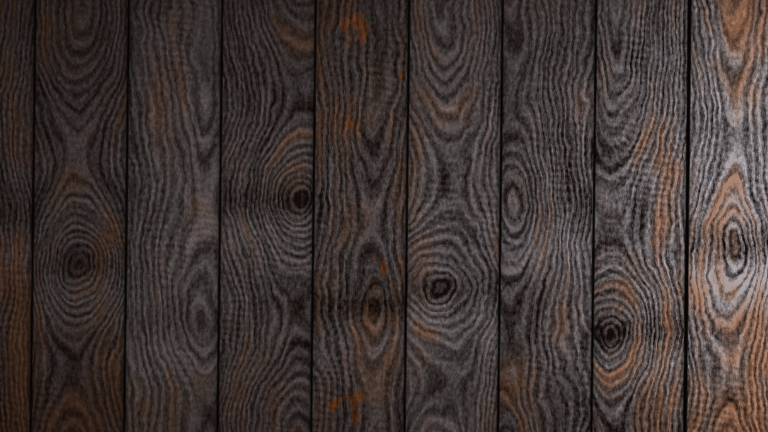
Write a Shadertoy shader that draws this texture.

```glsl
// Nine dark, charred timber planks standing side by side, lit from the right.
// Each plank bends a distance field around its own knot; sines and stretched
// gradient noise over that field give the ridges, pores, sheen and worn wood.

vec2 hashGradient(vec2 cell) {
    vec3 h = fract(cell.xyx * vec3(0.1031, 0.1030, 0.0973));
    h += dot(h, h.yzx + 33.33);
    return 2.0 * fract((h.xx + h.yz) * h.zy) - 1.0;
}

float gradientNoise(vec2 p) {
    vec2 i = floor(p), f = p - i;
    vec2 s = f * f * f * (f * (f * 6.0 - 15.0) + 10.0);
    vec2 e = vec2(0.0, 1.0);
    float low = mix(dot(hashGradient(i), f),
                    dot(hashGradient(i + e.yx), f - e.yx), s.x);
    float high = mix(dot(hashGradient(i + e.xy), f - e.xy),
                     dot(hashGradient(i + e.yy), f - e.yy), s.x);
    return mix(low, high, s.y);
}

float fbm(vec2 p) {
    float sum = 0.0, amplitude = 0.6;
    for (int i = 0; i < 4; i++) {
        sum += amplitude * gradientNoise(p);
        p = p * 2.03 + 17.1;
        amplitude *= 0.55;
    }
    return sum;
}

void mainImage(out vec4 fragColor, in vec2 fragCoord) {
    vec2 p = fragCoord / iResolution.y;
    float pixel = 1.0 / iResolution.y;
    float across = p.x * iResolution.y / iResolution.x;

    // Slightly leaning planks: index and position inside the plank
    float plankWidth = 0.1217 * iResolution.x / iResolution.y;
    float u = (p.x - 0.011 * (p.y - 0.5)) / plankWidth + 0.647;
    float id = floor(u);
    vec2 local = vec2(fract(u) * plankWidth, p.y);
    vec2 seed = id * vec2(17.3, 9.7);

    // Growth rings: straight far away, wrapped around the knot nearby
    vec2 knot = vec2((0.5 + 0.4 * sin(0.9 * (id - 1.0))) * plankWidth,
                     0.38 + 0.16 * sin(id * 2.3 + 0.8));
    float knotPower = mix(0.3, 1.0, mod(id, 2.0));
    vec2 d = local - knot;
    d += 0.03 * vec2(fbm(local * 7.0 + seed), fbm(local * 6.0 - seed));
    float rings = sqrt(d.x * d.x + 0.0003
                + 0.6 * knotPower * d.y * d.y * exp(-18.0 * d.y * d.y));
    rings += 0.055 * gradientNoise(local * vec2(5.0, 2.2) + seed);
    rings += 0.007 * gradientNoise(local * vec2(24.0, 8.0) - seed);

    // Ridges fade out where they would become finer than the canvas allows
    float phase = rings * (500.0 + 70.0 * sin(id * 2.7))
                + 2.2 * fbm(local * vec2(45.0, 13.0) + seed);
    float ridge = sin(phase) * (1.0 - smoothstep(1.5, 3.1, fwidth(phase)));
    float pores = fbm(vec2(rings * 190.0, local.y * 11.0) + seed);
    float streaks = fbm(vec2(rings * 38.0, local.y * 2.5) - seed);
    float grit = fbm(p * vec2(125.0, 85.0));
    float patches = fbm(local * vec2(8.0, 4.0) + seed);

    // Saw marks running across parts of some planks
    float sawn = smoothstep(0.0, 0.3, gradientNoise(local * vec2(9.0, 4.0) - seed));
    float sawMarks = sawn * sin(p.y * 400.0 + d.x * 60.0 + 5.0 * fbm(p * 22.0));

    float tone = 0.43 + 0.15 * ridge + 0.42 * pores + 0.40 * streaks
               + 0.48 * grit + 0.28 * patches + 0.06 * sawMarks
               + 0.06 * sin(id * 4.1);

    // Scorched knot with a glossy band below it
    float knotCore = exp(-dot(d * d, vec2(500.0, 1400.0)));
    float scorch = exp(-700.0 * d.y * d.y) * (0.6 + 0.4 * sin(id * 5.0));
    float gloss = exp(-260.0 * (d.y + 0.09) * (d.y + 0.09));
    tone += 0.12 * gloss - 0.17 * scorch - 0.25 * knotPower * knotCore;

    // Light rises to the right and falls off toward top and bottom
    float light = 0.48 + 0.55 * across + 0.62 * smoothstep(0.65, 1.0, across);
    light *= 1.08 - 1.3 * (p.y - 0.45) * (p.y - 0.45);
    tone = clamp(tone * light, 0.0, 1.15);

    // Cool charred sheen over warm wood showing through the wear
    vec3 charred = mix(vec3(0.07, 0.043, 0.035), vec3(0.60, 0.58, 0.60), tone);
    vec3 bareWood = mix(vec3(0.08, 0.04, 0.02), vec3(0.58, 0.39, 0.28), tone);
    float lowerEnds = (1.0 - smoothstep(0.0, 0.5, p.y)) * (0.5 + 0.5 * cos(id * 0.785));
    float wear = smoothstep(-0.05, 0.4, 0.7 * patches + 0.6 * streaks
               + 0.25 * lowerEnds + 0.08 * cos(id * 1.57));
    vec3 color = mix(charred, bareWood, 0.85 * wear);

    // Sharp orange chips on the middle plank
    float middlePlank = 1.0 - step(0.5, abs(id - 4.0));
    float chips = smoothstep(0.27, 0.31, fbm(local * vec2(15.0, 9.0) + 4.0));
    color = mix(color, vec3(0.46, 0.25, 0.12) * (0.45 + tone),
                0.8 * middlePlank * chips);

    // Uneven dark joints with a thin lit edge on their right side
    float joint = floor(u + 0.5);
    float offset = (u - joint) * plankWidth;
    float halfGap = 0.0022 + 0.0012 * gradientNoise(vec2(joint * 5.3, p.y * 9.0))
                  + 0.0016 * step(7.5, joint);
    float edge = abs(offset) - halfGap;
    color += 0.09 * light * exp(-pow((offset - halfGap - 0.003) / 0.002, 2.0))
           * (0.5 + grit);
    color *= 1.0 - 0.4 * exp(-max(edge, 0.0) * 170.0);
    color = mix(vec3(0.025, 0.018, 0.016), color, smoothstep(-pixel, pixel, edge));

    fragColor = vec4(clamp(color, 0.0, 1.0), 1.0);
}
```
